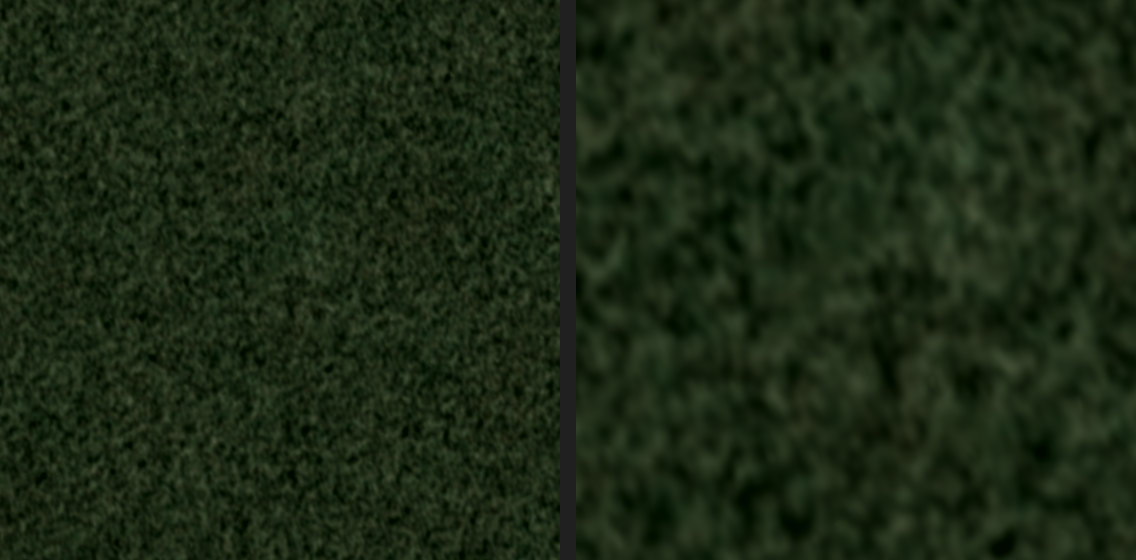
Left: the whole. Right: its middle third, enlarged.
A WebGL 2 fragment shader for this texture:

```glsl
#version 300 es
precision highp float;

uniform vec2 u_resolution;
out vec4 fragColor;

// Integer hash giving two values in -1..1
vec2 hash2(ivec2 cell, uint seed) {
    uvec2 v = uvec2(cell) * 1664525u + 1013904223u + seed * 747796u;
    v.x += v.y * 1664525u;
    v.y += v.x * 1664525u;
    v ^= v >> 16u;
    v.x += v.y * 1664525u;
    v.y += v.x * 1664525u;
    v ^= v >> 16u;
    return vec2(v & 0xffffu) / 32767.5 - 1.0;
}

float gradientNoise(vec2 p, uint seed) {
    ivec2 cell = ivec2(floor(p));
    vec2 f = fract(p);
    vec2 w = f * f * f * (f * (f * 6.0 - 15.0) + 10.0);
    float a = dot(hash2(cell, seed), f);
    float b = dot(hash2(cell + ivec2(1, 0), seed), f - vec2(1, 0));
    float c = dot(hash2(cell + ivec2(0, 1), seed), f - vec2(0, 1));
    float d = dot(hash2(cell + ivec2(1, 1), seed), f - vec2(1, 1));
    return mix(mix(a, b, w.x), mix(c, d, w.x), w.y);
}

vec2 rotate(vec2 p, float angle) {
    float s = sin(angle), c = cos(angle);
    return vec2(c * p.x - s * p.y, s * p.x + c * p.y);
}

// Upright tufts, each layer finer and leaning another way
float tufts(vec2 uv) {
    float sum = 0.0;
    float frequency = 25.0;
    float weight = 0.55;
    for (int i = 0; i < 3; i++) {
        float lean = i == 1 ? 0.35 : -0.3;
        vec2 p = rotate(uv, lean) * frequency * vec2(1.0, 0.75);
        sum += weight * gradientNoise(p + 7.3 * float(i), uint(i + 1));
        frequency *= i == 0 ? 2.4 : 1.75;
        weight = i == 0 ? 1.1 : 0.8;
    }
    return sum;
}

void main() {
    vec2 uv = gl_FragCoord.xy / u_resolution;
    vec2 warped = uv + 0.003 * vec2(gradientNoise(uv * 31.0, 11u), gradientNoise(uv * 31.0, 12u));

    // Smooth mossy patches soften the grain
    float moss = gradientNoise(uv * 11.0, 21u) + 0.6 * gradientNoise(uv * 25.0, 22u);
    moss = smoothstep(0.25, 0.65, moss);
    float shade = 0.154 * tufts(warped) * (1.0 - 0.5 * moss);

    // Broad drift of light over the ground
    shade += 0.032 * gradientNoise(uv * 4.0 + 0.4, 23u);
    shade += 0.032 * gradientNoise(uv * 10.0, 24u);

    // Sparse shadow pits and pale tips
    float pit = gradientNoise(rotate(warped, 0.2) * vec2(40.0, 28.0), 31u);
    shade -= 0.08 * smoothstep(0.22, 0.6, pit) * (1.0 - moss);
    float tip = gradientNoise(rotate(warped, -0.5) * vec2(85.0, 58.0), 32u);
    shade += 0.05 * smoothstep(0.34, 0.65, tip);

    // Drift between brown and green blades
    float warmth = 0.7 * gradientNoise(uv * 6.0, 41u) + 0.9 * gradientNoise(warped * 48.0, 42u);
    vec3 color = vec3(0.106, 0.157, 0.076) + shade * vec3(1.0, 1.0, 0.87);
    color += warmth * vec3(0.03, -0.004, 0.002);
    color += moss * vec3(0.002, 0.012, 0.006);
    fragColor = vec4(max(color, vec3(0.004, 0.03, 0.0)), 1.0);
}
```
